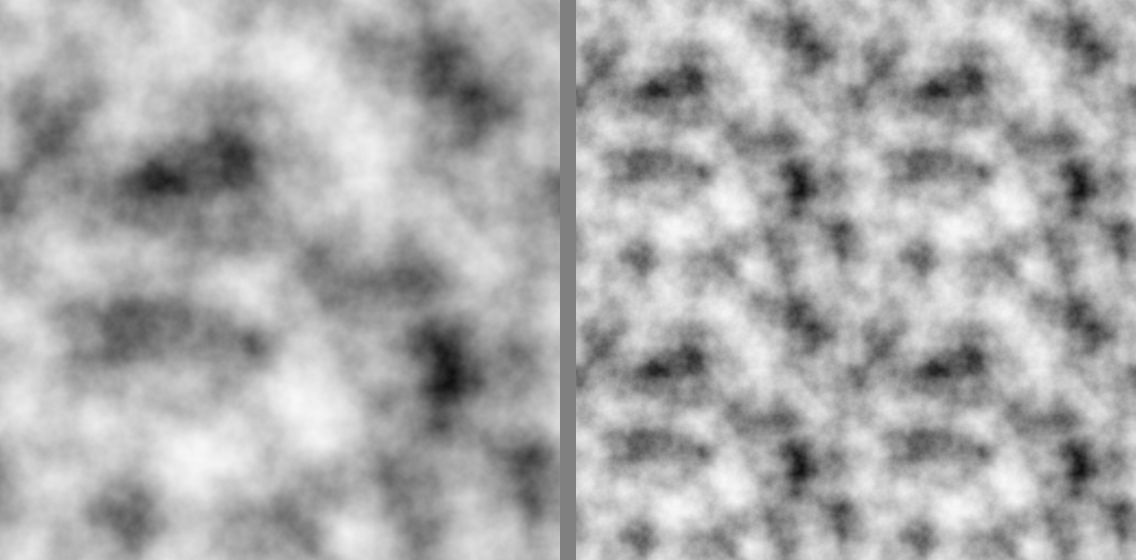
Left: one tile. Right: repeated 2 by 2.
A WebGL 2 fragment shader for this texture:

```glsl
#version 300 es
precision highp float;
// Soft grey clouds: tiling gradient noise summed over several octaves,
// normalised to unit deviation, then passed through a curved tone response
// that compresses the highlights and deepens the sparse dark patches.

uniform vec2 u_resolution;
out vec4 fragColor;

const int   BASE_CELLS = 4;       // whole cells across the tile, first octave
const int   OCTAVES    = 6;
const float GAIN       = 0.47;    // amplitude ratio between octaves
const uint  SEED       = 23u;
const float NOISE_STD  = 0.2157;  // deviation of one octave of noise
const float MID_GREY   = 0.685;
const float CONTRAST   = 0.165;
const float SKEW       = 0.02;    // pulls both tails towards dark
const float TAU        = 6.2831853;

// Integer hash to a value in 0..1
float hash(uvec3 v) {
    v = v * 1664525u + 1013904223u;
    v.x += v.y * v.z; v.y += v.z * v.x; v.z += v.x * v.y;
    v ^= v >> 16u;
    v.x += v.y * v.z; v.y += v.z * v.x; v.z += v.x * v.y;
    return float(v.x >> 8u) / 16777216.0;
}

// Contribution of one lattice corner, wrapped to the period
float cornerSlope(ivec2 cell, ivec2 corner, vec2 local, int period, uint layer) {
    ivec2 wrapped = (cell + corner) % period;
    float angle = TAU * hash(uvec3(uvec2(wrapped), layer + SEED));
    return dot(vec2(cos(angle), sin(angle)), local - vec2(corner));
}

// Gradient noise repeating after a whole number of cells
float tiledNoise(vec2 p, int period, uint layer) {
    ivec2 cell = ivec2(floor(p));
    vec2 f = fract(p);
    vec2 blend = f * f * f * (f * (f * 6.0 - 15.0) + 10.0);
    float bottom = mix(cornerSlope(cell, ivec2(0, 0), f, period, layer),
                       cornerSlope(cell, ivec2(1, 0), f, period, layer), blend.x);
    float top = mix(cornerSlope(cell, ivec2(0, 1), f, period, layer),
                    cornerSlope(cell, ivec2(1, 1), f, period, layer), blend.x);
    return mix(bottom, top, blend.y);
}

// Octave sum scaled to unit deviation
float clouds(vec2 uv) {
    float sum = 0.0, power = 0.0, amplitude = 1.0;
    int period = BASE_CELLS;
    for (int i = 0; i < OCTAVES; i++) {
        // Shifted lattices keep the octaves from sharing their zero points
        vec2 shift = fract(float(i) * vec2(0.618, 0.382) + vec2(0.3, 0.7));
        sum += amplitude * tiledNoise(uv * float(period) + shift, period, uint(i) * 101u);
        power += amplitude * amplitude;
        amplitude *= GAIN;
        period *= 2;
    }
    return sum / (NOISE_STD * sqrt(power));
}

void main() {
    vec2 uv = gl_FragCoord.xy / u_resolution;
    float density = clouds(uv);
    float grey = MID_GREY + CONTRAST * density - SKEW * density * density;
    fragColor = vec4(vec3(clamp(grey, 0.0, 1.0)), 1.0);
}
```
